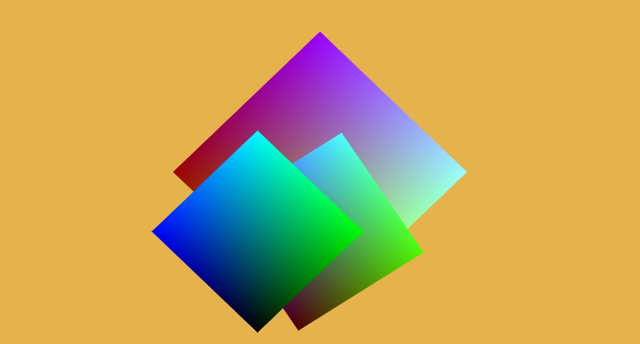
Reproduce this background procedurally as a Shadertoy shader.

```glsl
// Three overlapping rotated squares on a flat amber ground.
// Each square has a constant red level, while green and blue rise
// along its two local axes; squares are layered from back to front.

const vec3 GROUND = vec3(0.9, 0.7, 0.3);
const vec2 VIEW_SCALE = vec2(16.0 / 9.0, 1.0);  // half extents of the view

const vec2 BACK_CENTER = vec2(0.0, 0.0);
const vec2 MIDDLE_CENTER = vec2(0.0, -0.347);
const vec2 FRONT_CENTER = vec2(-0.347, -0.346);

const float BACK_SIDE = 1.155;
const float NEAR_SIDE = 0.831;

// Rotation of each square's green axis, in degrees
const float BACK_ANGLE = -45.0;
const float MIDDLE_ANGLE = 33.2;
const float FRONT_ANGLE = 45.0;

const float BACK_RED = 0.6;
const float MIDDLE_RED = 0.3;
const float FRONT_RED = 0.0;

// Paints one gradient square over the base colour
vec3 paintSquare(vec3 base, vec2 p, vec2 center, float side,
                 float degreesTurned, float red, float pixel) {
    float angle = radians(degreesTurned);
    vec2 greenAxis = vec2(cos(angle), sin(angle));
    vec2 blueAxis = vec2(-greenAxis.y, greenAxis.x);
    vec2 local = vec2(dot(p - center, greenAxis), dot(p - center, blueAxis));

    vec2 ramp = clamp(local / side + 0.5, 0.0, 1.0);
    float edge = max(abs(local.x), abs(local.y)) - 0.5 * side;
    float coverage = clamp(0.5 - edge / pixel, 0.0, 1.0);
    return mix(base, vec3(red, ramp), coverage);
}

void mainImage(out vec4 fragColor, in vec2 fragCoord) {
    vec2 p = (2.0 * fragCoord / iResolution.xy - 1.0) * VIEW_SCALE;
    float pixel = 2.0 / iResolution.y;

    // Layers, back to front
    vec3 color = GROUND;
    color = paintSquare(color, p, BACK_CENTER, BACK_SIDE, BACK_ANGLE, BACK_RED, pixel);
    color = paintSquare(color, p, MIDDLE_CENTER, NEAR_SIDE, MIDDLE_ANGLE, MIDDLE_RED, pixel);
    color = paintSquare(color, p, FRONT_CENTER, NEAR_SIDE, FRONT_ANGLE, FRONT_RED, pixel);

    fragColor = vec4(color, 1.0);
}
```
